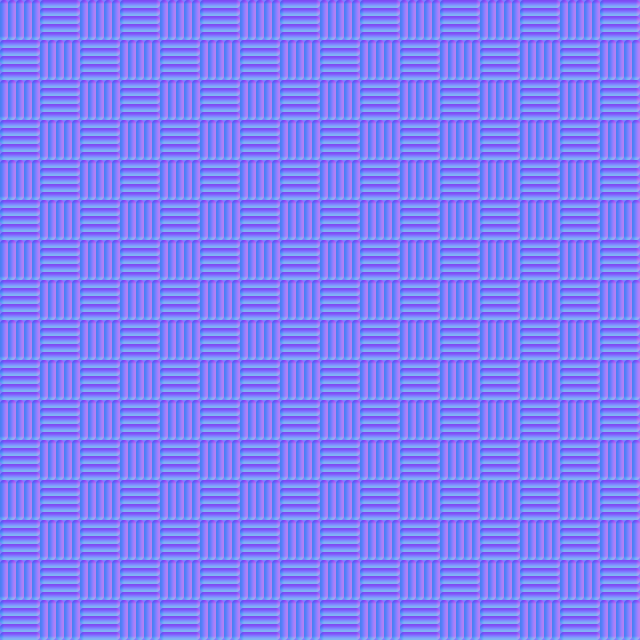
This texture map is drawn by a Shadertoy shader. Its source:

```glsl
// Tangent-space normal map of a basket weave: square cells of rounded slats in alternating directions.

const float CELLS = 16.0;      // cells across and down
const float SLATS = 5.0;       // slats in each cell
const float MAX_TILT = 0.43;   // sideways normal component at a slat's rim
const int SAMPLES = 3;         // antialiasing samples per axis

// Offset from the nearest point on the slat's spine, in slat half-widths.
// p runs from 0 to 1 over the cell; slats lie along x.
vec2 slatOffset(vec2 p, float slats) {
    float across = fract(p.y * slats) * 2.0 - 1.0;
    float along = (p.x * 2.0 - 1.0) * slats;
    float spineHalf = slats - 1.0;
    return vec2(along - clamp(along, -spineHalf, spineHalf), across);
}

// Rounded profile: upright on the spine, steepest at the rim, flat outside.
vec2 slatTilt(vec2 offset, float maxTilt) {
    float radius = length(offset);
    float slope = maxTilt * sin(min(radius, 1.0) * 1.5708);
    float inside = 1.0 - smoothstep(0.97, 1.1, radius);
    return offset / max(radius, 0.001) * slope * inside;
}

// Surface normal of the weave; the green axis points down the canvas.
vec3 weaveNormal(vec2 uv, float cells, float slats, float maxTilt) {
    vec2 grid = uv * cells;
    vec2 cell = floor(grid);
    vec2 local = fract(grid);
    bool upright = mod(cell.x + cell.y, 2.0) > 0.5;
    vec2 tilt = slatTilt(slatOffset(upright ? local.yx : local, slats), maxTilt);
    tilt = upright ? tilt.yx : tilt;
    return vec3(tilt.x, -tilt.y, sqrt(1.0 - dot(tilt, tilt)));
}

void mainImage(out vec4 fragColor, in vec2 fragCoord) {
    // Average the normals over the pixel
    vec3 normal = vec3(0.0);
    for (int j = 0; j < SAMPLES; j++) {
        for (int i = 0; i < SAMPLES; i++) {
            vec2 jitter = (vec2(i, j) + 0.5) / float(SAMPLES) - 0.5;
            vec2 uv = (fragCoord + jitter) / iResolution.xy;
            normal += weaveNormal(uv, CELLS, SLATS, MAX_TILT);
        }
    }

    // Pack the unit normal into colour
    fragColor = vec4(normalize(normal) * 0.5 + 0.5, 1.0);
}
```
